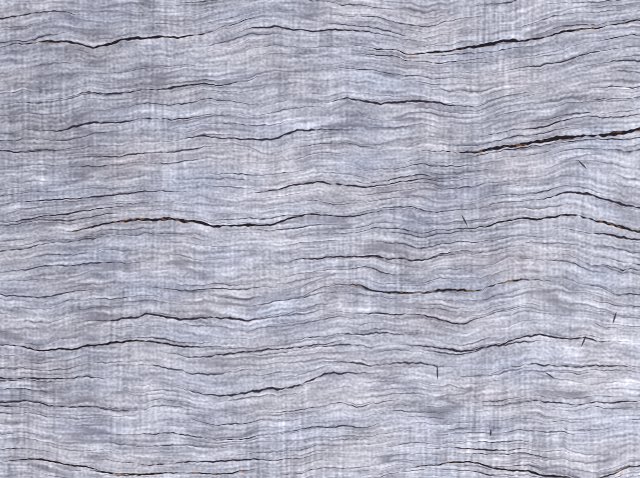
Reproduce this texture procedurally as a Shadertoy shader.

```glsl
// Weathered silver-grey timber: long dark splits follow a warped grain.
// Rows of tapered cracks at four scales lie over fibres, saw marks and
// mottling, all made from gradient noise in units of canvas height.

vec2 hash2(vec2 p) {
    vec3 h = fract(p.xyx * vec3(0.1031, 0.1030, 0.0973));
    h += dot(h, h.yzx + 33.33);
    return fract((h.xx + h.yz) * h.zy);
}

float gradientNoise(vec2 p) {
    vec2 i = floor(p), f = fract(p);
    vec2 u = f * f * f * (f * (f * 6.0 - 15.0) + 10.0);
    vec2 e = vec2(0.0, 1.0);
    float a = dot(hash2(i) * 2.0 - 1.0, f);
    float b = dot(hash2(i + e.yx) * 2.0 - 1.0, f - e.yx);
    float c = dot(hash2(i + e.xy) * 2.0 - 1.0, f - e.xy);
    float d = dot(hash2(i + e.yy) * 2.0 - 1.0, f - e.yy);
    return mix(mix(a, b, u.x), mix(c, d, u.x), u.y);
}

// Coverage of a line of the given half width, faded when very thin
float lineCoverage(float dist, float halfWidth) {
    float blur = max(0.0016, 1.0 / iResolution.y);
    return clamp((halfWidth - dist) / blur + 0.5, 0.0, 1.0)
         * clamp(2.0 * halfWidth / blur, 0.0, 1.0);
}

// One layer of tapered cracks, each kept inside its own row and cell
float cracks(vec2 q, float rows, float len, float halfWidth, float share) {
    float row = floor(q.y * rows);
    float along = q.x / len + 7.0 * hash2(vec2(row + 9.0, rows)).x;
    vec2 id = vec2(floor(along) + 5.0, row + rows * 3.0);
    vec2 ends = hash2(id), kind = hash2(id + 41.7), place = hash2(id + 87.3);
    float t = fract(along);
    float first = 0.2 * ends.x, last = 1.0 - 0.2 * ends.y;
    float taper = smoothstep(first, first + 0.35, t)
                * (1.0 - smoothstep(last - 0.35, last, t));
    float centre = 0.5 + 0.3 * (place.x - 0.5) + 0.35 * (t - 0.5) * (place.y - 0.2)
                 + 0.25 * gradientNoise(vec2(q.x * 4.0 / len, row * 5.3 + rows));
    float ragged = 0.85 + 1.0 * gradientNoise(vec2(q.x * 14.0, row * 3.7 + rows))
                 + 0.9 * gradientNoise(vec2(q.x * 90.0, row * 2.3 + rows));
    float width = halfWidth * sqrt(taper) * max(ragged, 0.1) * mix(0.45, 1.3, kind.y);
    width *= step(kind.x, share);
    return lineCoverage(abs(fract(q.y * rows) - centre) / rows, width);
}

// Sparse short checks that cut across the grain
float crossChecks(vec2 p, float share) {
    vec2 id = floor(p * 16.0);
    vec2 r = hash2(id + 13.1), s = hash2(id + 71.9);
    vec2 v = fract(p * 16.0) - 0.5 - 0.3 * (s - 0.5);
    vec2 arm = vec2(0.25 * (r.y - 0.6), 0.06 + 0.16 * s.x);
    float h = clamp(dot(v, arm) / dot(arm, arm), -1.0, 1.0);
    float width = 0.0018 * (1.0 - 0.6 * abs(h)) * step(r.x, share);
    return lineCoverage(length(v - arm * h) / 16.0, width);
}

void mainImage(out vec4 fragColor, in vec2 fragCoord) {
    vec2 p = fragCoord / iResolution.y;

    // Grain coordinates: a slight rise, broad waves, then small ragged steps
    vec2 q = p;
    q.y -= 0.05 * p.x * smoothstep(0.1, 0.9, p.y);
    q.y += 0.055 * gradientNoise(p * vec2(2.6, 2.5) + 4.3);
    q.y += 0.018 * gradientNoise(p * vec2(9.0, 7.0) + 17.6);
    q.y += 0.006 * gradientNoise(p * vec2(24.0, 16.0) + 31.2);
    q.y += 0.0028 * gradientNoise(p * vec2(55.0, 30.0) + 53.8);
    q.y += 0.0018 * gradientNoise(p * vec2(120.0, 50.0) + 12.9);

    // Surface tone: mottling, fibres, vertical saw marks, speckle
    float mottle = gradientNoise(p * vec2(2.6, 3.4) + 8.1)
                 + 0.6 * gradientNoise(p * vec2(8.0, 11.0) + 2.7);
    float fibre = 0.15 * gradientNoise(q * vec2(7.0, 58.0) + 3.3)
                + 0.25 * gradientNoise(q * vec2(18.0, 180.0) + 6.9);
    float saw = 0.13 * gradientNoise(p * vec2(150.0, 11.0) + 1.5)
              + 0.06 * gradientNoise(p * vec2(38.0, 8.0) + 9.4);
    float speckle = 0.17 * gradientNoise(p * vec2(150.0, 190.0) + 5.7);
    float patchy = 0.8 + 1.5 * gradientNoise(p * 4.0 + 22.4);
    float tone = 0.095 * mottle + fibre + saw * patchy + speckle;
    tone += 0.06 * (p.x * 0.7 - p.y) + 0.016;
    vec3 wood = vec3(0.710, 0.715, 0.775) + tone;

    // Drift between cool blue and warm violet grey
    wood += vec3(-0.03, 0.0, 0.03) * gradientNoise(p * vec2(6.0, 14.0) + 41.0);

    // Branching veins where stretched noise crosses zero
    float vein = 1.0 - smoothstep(0.01, 0.06, abs(gradientNoise(q * vec2(4.0, 38.0) + 27.3)));
    vein *= smoothstep(-0.1, 0.25, gradientNoise(q * vec2(7.0, 13.0) + 73.1));
    wood = mix(wood, vec3(0.45, 0.44, 0.50), 0.5 * vein);

    // Hairlines and fine cracks tint the wood
    float hair = cracks(q + 3.1, 80.0, 0.24, 0.0009, 0.75);
    float fine = cracks(q + 1.7, 42.0, 0.40, 0.0011, 0.75);
    wood = mix(wood, vec3(0.36, 0.35, 0.40), 0.75 * hair);
    wood = mix(wood, vec3(0.23, 0.22, 0.27), 0.9 * fine);

    // Medium and wide splits, the wide ones holding brown splinters
    float medium = cracks(q + 0.6, 19.0, 0.58, 0.0015, 0.6);
    float wide = cracks(q + 2.3, 8.0, 0.80, 0.0029, 0.6);
    float splinter = smoothstep(0.05, 0.22, gradientNoise(q * vec2(75.0, 190.0) + 7.2))
                   * smoothstep(-0.15, 0.1, gradientNoise(p * vec2(4.0, 7.0) + 62.5));
    vec3 gap = mix(vec3(0.15, 0.13, 0.15), vec3(0.52, 0.36, 0.25), 0.8 * splinter);
    wood = mix(wood, vec3(0.18, 0.16, 0.20), 0.95 * medium);
    wood = mix(wood, gap, wide);

    // Checks gather towards the lower right
    float share = 0.01 + 0.09 * smoothstep(0.4, 1.3, p.x) * (1.0 - smoothstep(0.1, 0.7, p.y));
    wood = mix(wood, vec3(0.20, 0.18, 0.22), 0.8 * crossChecks(p, share));

    fragColor = vec4(clamp(wood, 0.0, 1.0), 1.0);
}
```
